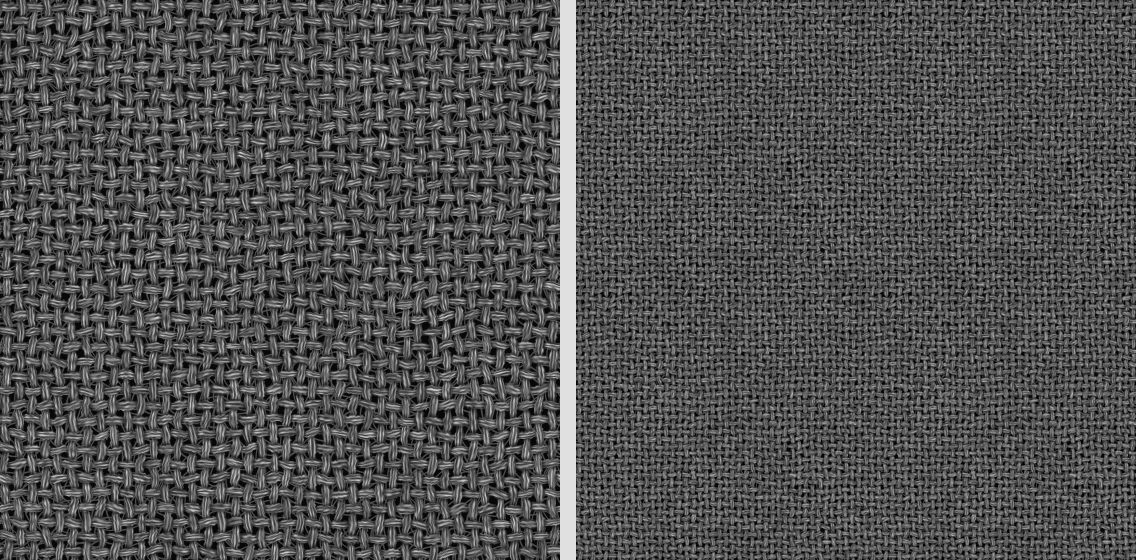
Left: one tile. Right: repeated 2 by 2.
Write a WebGL 1 fragment shader that draws this texture.

```glsl
precision highp float;
// Coarse grey plain-weave cloth with loose stranded yarns, dark gaps and stray fibres.
uniform vec2 u_resolution;

const vec2 YARNS = vec2(42.0, 38.0); // warp yarns across, weft yarns down
const float PI = 3.14159265;

float hash(vec2 p) {
  vec3 q = fract(p.xyx * vec3(0.1031, 0.1030, 0.0973));
  q += dot(q, q.yzx + 33.33);
  return fract((q.x + q.y) * q.z);
}

// Value noise that wraps after a whole number of cells.
float noise(vec2 p, vec2 period) {
  vec2 i = floor(p), f = fract(p);
  f = f * f * (3.0 - 2.0 * f);
  vec2 a = mod(i, period), b = mod(i + 1.0, period);
  return mix(mix(hash(a), hash(vec2(b.x, a.y)), f.x),
             mix(hash(vec2(a.x, b.y)), hash(b), f.x), f.y);
}

// One set of parallel yarns: x runs across them, y along them.
// Returns shade, height and coverage.
vec3 yarn(vec2 p, vec2 count, float side) {
  float row = floor(p.x);
  float along = (p.y + mod(row + side, 2.0) + 0.5) / 2.0;
  float t = fract(along) * 2.0 - 1.0;
  vec2 id = mod(vec2(row, floor(along)), vec2(count.x, count.y * 0.5)) + side * 71.0;
  float lean = hash(id + 13.7), tone = hash(id + 29.3), twist = hash(id + 47.1);

  // Each float leans and bows a little, and swells where it is on top.
  float height = cos(PI * t);
  float s = p.x - row - 0.5;
  s += (1.0 - t * t) * ((lean - 0.5) * 0.4 * t + (twist - 0.5) * 0.1);

  // Fine fibres run along it and leave a ragged outline.
  vec2 grain = vec2(s * 15.0 + t * (lean - 0.5) * 8.0, t * 3.0) + 20.0 + floor(id * 17.0);
  float fibre = noise(grain, vec2(997.0));
  float fray = noise(vec2(t * 7.0 + 20.0, sign(s) * 3.0 + 9.0) + floor(id * 11.0), vec2(991.0));
  float u = s / (0.31 + 0.05 * height + 0.13 * (fray - 0.5) - 0.03 * side);

  // Rounded body of two or three strands, sinking into shadow at the ends.
  float body = mix(0.38, 1.0, sqrt(max(0.0, 1.0 - u * u)));
  float phase = u * PI * (2.3 + 0.9 * tone) + (twist - 0.5) * 5.0 * t + lean * 4.0;
  float strands = mix(0.5, 1.0, 0.5 + 0.5 * cos(phase));
  float sunk = mix(0.4, 1.0, smoothstep(-0.9, 0.4, height));
  float shade = 0.62 * body * strands * sunk * mix(0.5, 1.4, fibre);
  shade *= mix(0.93, 1.07, tone);
  return vec3(shade, height, 1.0 - smoothstep(0.85, 1.1, abs(u)));
}

// A thin loose hair crossing each gap between the yarns.
float hair(vec2 p, float seed) {
  vec2 id = mod(floor(p + 0.5), YARNS) + seed;
  vec2 q = fract(p + 0.5) - 0.5;
  float angle = PI * hash(id + 83.0);
  vec2 dir = vec2(cos(angle), sin(angle));
  float x = dot(q, dir);
  float y = dot(q, vec2(-dir.y, dir.x)) + (hash(id + 61.0) - 0.5) * 0.35 + x * x * 0.3;
  float line = 1.0 - smoothstep(0.02, 0.075, abs(y));
  return line * (1.0 - smoothstep(0.28, 0.45, abs(x))) * step(0.3, hash(id + 97.0));
}

float cloth(vec2 uv) {
  // Slightly uneven yarn paths, from slow drift to small kinks.
  vec2 p = uv * YARNS;
  p.x += 0.35 * (noise(uv * vec2(9.0, 7.0), vec2(9.0, 7.0)) - 0.5);
  p.y += 0.35 * (noise(uv * vec2(7.0, 9.0) + 3.0, vec2(7.0, 9.0)) - 0.5);
  p.x += 0.24 * (noise(uv * YARNS + 0.5, YARNS) - 0.5);
  p.y += 0.24 * (noise(uv * YARNS.yx + 7.5, YARNS.yx) - 0.5);

  vec3 warp = yarn(p, YARNS, 0.0);
  vec3 weft = yarn(p.yx, YARNS.yx, 1.0);

  // Lay the lower yarn first, then the upper one.
  float top = step(weft.y, warp.y);
  vec3 over = mix(weft, warp, top), under = mix(warp, weft, top);
  float shade = mix(0.03, under.x, under.z);
  shade = mix(shade, over.x, over.z);

  // Loose hairs lie mostly in the gaps.
  float hairs = max(hair(p, 0.0), hair(p, 131.0));
  shade = mix(shade, 0.42, hairs * 0.7 * (1.0 - 0.65 * over.z));

  // Broad, faint unevenness of tone.
  return shade * mix(0.97, 1.03, noise(uv * 6.0, vec2(6.0)));
}

void main() {
  // Four samples smooth the fine fibres.
  float shade = 0.0;
  for (int i = 0; i < 4; i++) {
    vec2 offset = vec2(mod(float(i), 2.0), floor(float(i) / 2.0)) * 0.5 - 0.25;
    shade += 0.25 * cloth(fract((gl_FragCoord.xy + offset) / u_resolution));
  }
  gl_FragColor = vec4(vec3(shade), 1.0);
}
```
